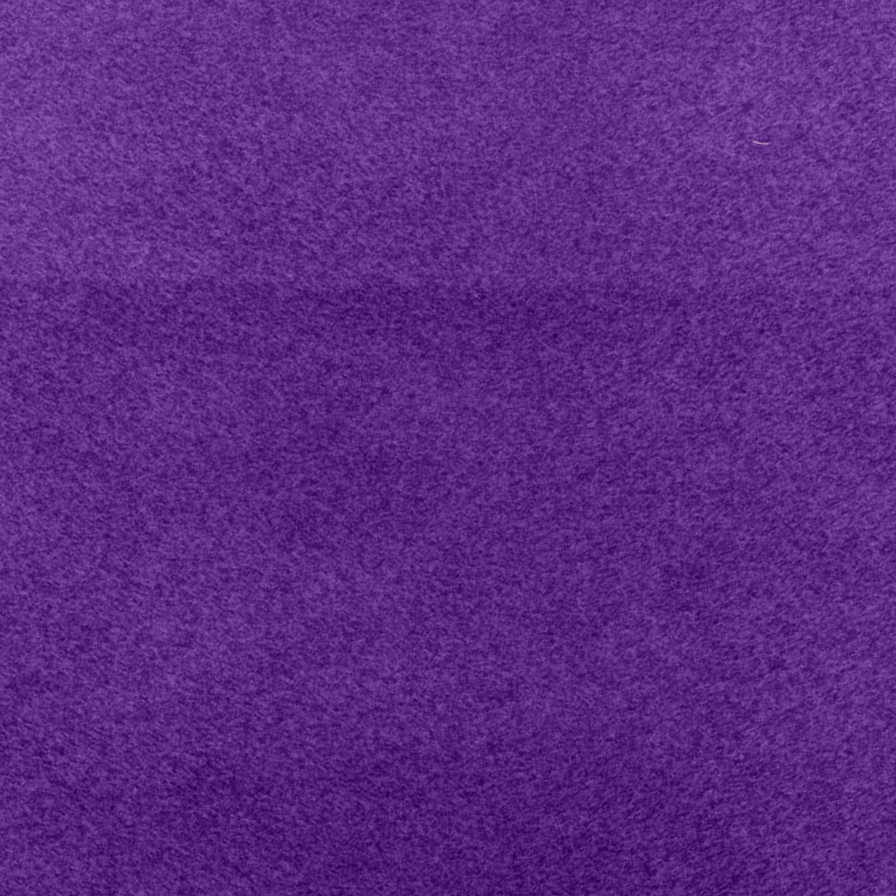
A Shadertoy shader for this texture:

```glsl
// Purple wool felt with matted fibres, a soft horizontal crease and a few stray hairs.

const vec3 FELT_PURPLE = vec3(0.365, 0.167, 0.520);
const vec3 LINT_PINK = vec3(0.78, 0.60, 0.74);

// Integer hash: four random values in 0..1 for a cell and a layer seed
vec4 hash4(vec2 cell, float seed) {
    uvec2 c = uvec2(ivec2(cell));
    uint h = c.x * 1597334677u ^ c.y * 3812015801u ^ uint(seed) * 2654435769u;
    uvec4 v = h + uvec4(0u, 1013u, 7919u, 15485u);
    v = (v ^ (v >> 16u)) * 2246822519u;
    v = (v ^ (v >> 13u)) * 3266489917u;
    v ^= v >> 16u;
    return vec4(v >> 8u) / 16777216.0;
}

vec2 rotate(vec2 p, float angle) {
    float c = cos(angle), s = sin(angle);
    return vec2(c * p.x + s * p.y, c * p.y - s * p.x);
}

// Smooth value noise in -1..1
float noise(vec2 p, float seed) {
    vec2 i = floor(p), f = fract(p);
    f = f * f * (3.0 - 2.0 * f);
    float low = mix(hash4(i, seed).x, hash4(i + vec2(1, 0), seed).x, f.x);
    float high = mix(hash4(i + vec2(0, 1), seed).x, hash4(i + vec2(1, 1), seed).x, f.x);
    return 2.0 * mix(low, high, f.y) - 1.0;
}

// Noise stretched along one direction
float strands(vec2 p, float angle, vec2 frequency, float seed) {
    return noise(rotate(p, angle) * frequency, seed);
}

// Coverage of one bowed hair centred on the origin
float hair(vec2 p, float angle, float halfLength, float bend, float width, float pixel) {
    p = rotate(p, angle);
    float slope = 2.0 * bend * p.x;
    float d = abs(p.y - bend * p.x * p.x) / sqrt(1.0 + slope * slope);
    float ends = 1.0 - smoothstep(0.6 * halfLength, halfLength, abs(p.x));
    return ends * (1.0 - smoothstep(width - 0.5 * pixel, width + 0.7 * pixel, d));
}

// One hair per grid cell, kept with the given probability
float hairLayer(vec2 p, float cells, float lean, float spread, float density,
                float width, float pixel, float seed) {
    vec2 home = floor(p * cells);
    float cover = 0.0;
    for (int y = -1; y <= 1; y++)
    for (int x = -1; x <= 1; x++) {
        vec2 cell = home + vec2(x, y);
        vec4 r = hash4(cell, seed), q = hash4(cell, seed + 1.0);
        vec2 centre = (cell + r.xy) / cells;
        float angle = lean + (r.z - 0.5) * spread;
        float halfLength = mix(0.25, 0.65, r.w) / cells;
        float strength = step(q.x, density) * mix(0.35, 1.0, q.y);
        float bend = (q.z - 0.5) * 1.4 * cells;
        cover = max(cover, strength * hair(p - centre, angle, halfLength, bend, width, pixel));
    }
    return cover;
}

// Broad light: bright top, pale sides, darker middle and foot
float sheetLight(vec2 p) {
    float top = 0.046 * smoothstep(0.60, 0.86, p.y);
    float foot = -0.026 * (1.0 - smoothstep(0.0, 0.30, p.y));
    float side = abs(p.x - 0.5) * 2.0;
    return top + foot + 0.034 * side * side - 0.021;
}

// Lit ridge above the crease and a narrow shadow below it
float creaseLight(vec2 p) {
    float h = p.y - 0.686 + 0.010 * smoothstep(0.1, 0.5, p.x) + 0.002 * noise(p * 9.0, 3.0);
    float ridge = smoothstep(-0.006, 0.010, h) * exp(-max(h, 0.0) * 20.0);
    float shade = smoothstep(0.008, -0.005, h) * exp(min(h, 0.0) * 30.0);
    return ridge * mix(0.048, 0.018, smoothstep(0.0, 0.8, p.x)) - shade * 0.026;
}

// Matted grain that leans down to the right at left, and up at right
float feltGrain(vec2 p) {
    float turn = smoothstep(0.1, 0.9, p.x + 0.25 * noise(p * 4.0, 11.0));
    vec2 fibre = vec2(165.0, 390.0);
    float falling = strands(p, -0.55, fibre, 21.0);
    float level = strands(p, -0.05, fibre, 22.0);
    float rising = strands(p, 0.50, fibre, 23.0);
    float matted = 0.75 * mix(falling, rising, turn) + 0.50 * level;
    float fine = strands(p, 0.9, vec2(400.0, 450.0), 24.0);
    return 0.086 * matted + 0.078 * fine;
}

float mottling(vec2 p) {
    return 0.016 * noise(p * vec2(5.0, 9.0), 31.0)
         + 0.014 * strands(p, -0.2, vec2(16.0, 30.0), 32.0)
         + 0.010 * strands(p, 0.3, vec2(50.0, 80.0), 33.0);
}

void mainImage(out vec4 fragColor, in vec2 fragCoord) {
    vec2 p = fragCoord / iResolution.xy;
    float pixel = 1.0 / iResolution.y;

    // Felt body
    float light = sheetLight(p) + creaseLight(p) + mottling(p) + feltGrain(p);

    // Short surface fibres and sparse long hairs
    light += 0.065 * hairLayer(p, 62.0, -0.3, 2.4, 0.80, 0.0005, pixel, 41.0);
    light += 0.060 * hairLayer(p, 42.0, 0.3, 2.6, 0.70, 0.0005, pixel, 51.0);
    light += 0.095 * hairLayer(p, 10.0, 1.0, 3.1, 0.14, 0.0004, pixel, 61.0);
    vec3 color = FELT_PURPLE + vec3(0.98, 0.97, 0.95) * (light - 0.008);

    // Faint cool and warm drift in the dye
    color += vec3(-0.006, 0.003, 0.003) * noise(p * 6.0, 71.0);

    // Single pale lint fleck
    float lint = hair(p - vec2(0.849, 0.840), -0.15, 0.011, 14.0, 0.0009, pixel);
    color = mix(color, LINT_PINK, 0.8 * lint);
    fragColor = vec4(clamp(color, 0.0, 1.0), 1.0);
}
```
